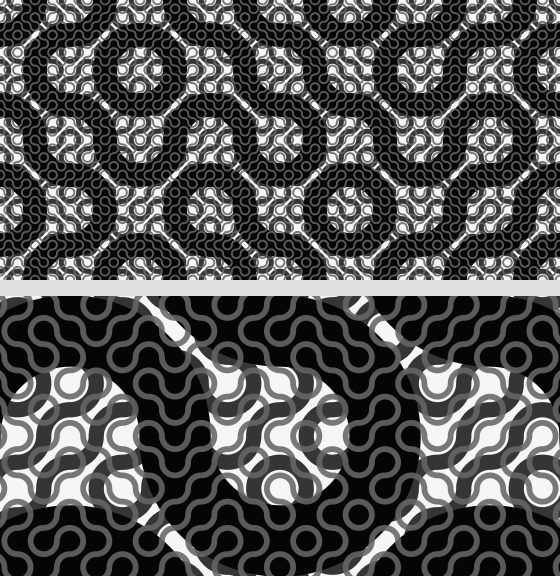
Top: the whole. Bottom: its middle third, enlarged.
Reproduce this pattern procedurally as a Shadertoy shader.

```glsl
const vec3 PAPER = vec3(0.965);
const vec3 INK = vec3(0.02);
const vec3 WIRE = vec3(0.40);

float hash12(vec2 p)
{
    vec3 q = fract(p.xyx * 0.1031);
    q += dot(q, q.yzx + 33.33);
    return fract((q.x + q.y) * q.z);
}

// Signed distance to quarter-circle bands in randomly flipped unit tiles
float truchetDistance(vec2 p, float width, float seed)
{
    vec2 tile = floor(p);
    vec2 q = fract(p);
    if (hash12(tile + seed) < 0.5) q.x = 1.0 - q.x;
    float cornerDistance = min(length(q), length(1.0 - q));
    return abs(cornerDistance - 0.5) - 0.5 * width;
}

// Antialiased coverage of one layer with the given number of tile rows
float truchetLayer(vec2 uv, float rows, float width, float seed, float pixel)
{
    float d = truchetDistance(uv * rows, width, seed) / rows;
    return clamp(0.5 - d / pixel, 0.0, 1.0);
}

void mainImage(out vec4 fragColor, in vec2 fragCoord)
{
    float pixel = 1.0 / iResolution.y;
    vec2 uv = fragCoord * pixel;

    // Three nested scales: broad bands, ribbons and thin wires
    float bands = truchetLayer(uv, 4.0, 0.34, 17.0, pixel);
    float ribbons = truchetLayer(uv, 16.0, 0.29, 53.0, pixel);
    float wires = truchetLayer(uv, 32.0, 0.22, 91.0, pixel);

    // Finer layers are slightly translucent
    vec3 color = mix(PAPER, INK, bands);
    color = mix(color, INK, 0.80 * ribbons);
    color = mix(color, WIRE, 0.88 * wires);

    fragColor = vec4(color, 1.0);
}
```
